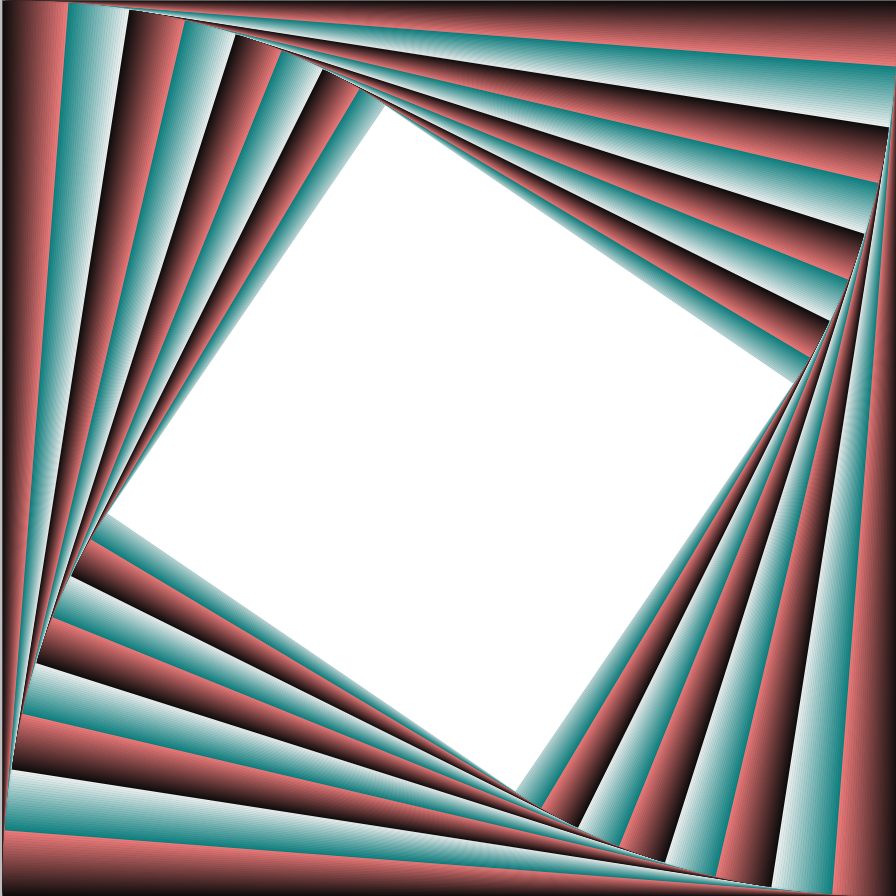
Give the GLSL for this background, as a Shadertoy shader.

```glsl
const int SQUARES = 187;            // nested squares before the core
const float STEPS_PER_CYCLE = 48.0; // squares in one colour cycle
const float TURN = 0.0032;          // clockwise turn per square, radians
const float HALF_SIDE = 0.5;        // half side of the outermost square
const vec2 CENTER = vec2(0.0026, -0.0005);
const float OUTLINE = 0.08;         // darkness of the fine edge lines
const vec3 DARK = vec3(0.05, 0.045, 0.045);
const vec3 CORAL = vec3(0.95, 0.49, 0.49);
const vec3 TEAL = vec3(0.05, 0.505, 0.505);
const vec3 PALE = vec3(0.95, 0.96, 0.96);
const vec3 CORE = vec3(1.0);
const vec3 BACKDROP = vec3(0.75);

// Two ramps per cycle: dark to coral, then teal to pale
vec3 bandColor(float phase) {
    float ramp = fract(phase * 2.0);
    return phase < 0.5 ? mix(DARK, CORAL, ramp) : mix(TEAL, PALE, ramp);
}

// Signed distance to the nearest side line of a square
float squareDistance(vec2 p, float halfSide) {
    vec2 a = abs(p);
    return max(a.x, a.y) - halfSide;
}

void mainImage(out vec4 fragColor, in vec2 fragCoord) {
    float pixel = 1.0 / min(iResolution.x, iResolution.y);
    vec2 p = (fragCoord - 0.5 * iResolution.xy) * pixel - CENTER;

    float c = cos(TURN);
    float s = sin(TURN);
    mat2 turn = mat2(c, s, -s, c);
    float shrink = 1.0 / (c + s); // each square touches the one around it

    // Paint squares from the outside inwards
    vec3 color = BACKDROP;
    float halfSide = HALF_SIDE;
    for (int i = 0; i < SQUARES; i++) {
        float d = squareDistance(p, halfSide) / pixel;
        if (d > 1.0) break;
        float fill = clamp(0.5 - d, 0.0, 1.0);
        float line = OUTLINE * clamp(1.0 - abs(d + 0.5), 0.0, 1.0);
        vec3 band = bandColor(fract((float(i) + 0.5) / STEPS_PER_CYCLE));
        color = mix(color, band * (1.0 - line), fill);
        p = turn * p;
        halfSide *= shrink;
    }

    // Plain inner square
    float core = clamp(0.5 - squareDistance(p, halfSide) / pixel, 0.0, 1.0);
    float reached = step(halfSide, HALF_SIDE * pow(shrink, float(SQUARES) - 0.5));
    color = mix(color, CORE, core * reached);

    fragColor = vec4(color, 1.0);
}
```
